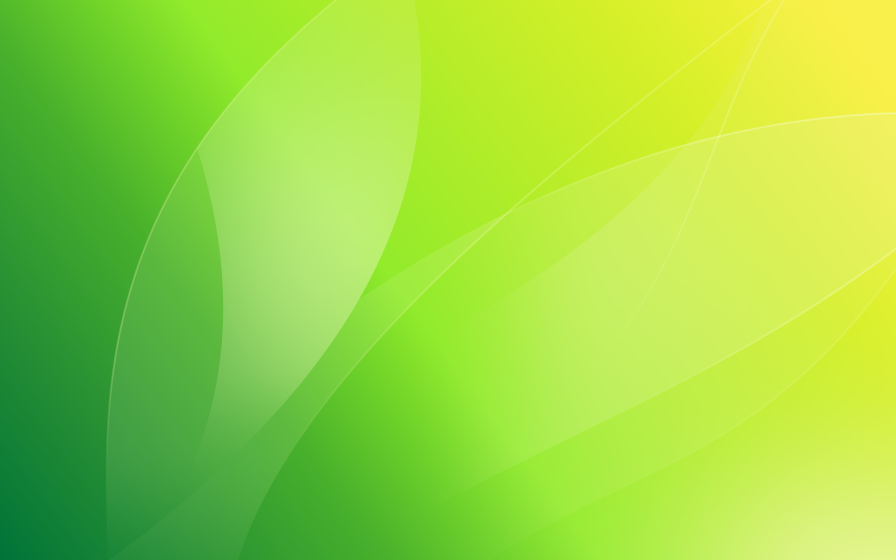
Give the GLSL for this background, as a Shadertoy shader.

```glsl
// Translucent, overlapping leaf shapes on a diagonal gradient from deep green to yellow.

const float ASPECT = 1.6;
const vec2 RAMP_DIRECTION = vec2(0.8, 0.6);
const int STOP_COUNT = 8;
const float STOPS[STOP_COUNT] = float[](0.0, 0.30, 0.55, 0.72, 0.86, 1.19, 1.47, 1.78);
const vec3 RAMP[STOP_COUNT] = vec3[](
    vec3(0.00, 0.45, 0.22), vec3(0.16, 0.57, 0.20), vec3(0.28, 0.69, 0.17),
    vec3(0.43, 0.82, 0.16), vec3(0.57, 0.92, 0.17), vec3(0.72, 0.93, 0.16),
    vec3(0.84, 0.94, 0.16), vec3(0.99, 0.94, 0.25));
const vec3 PALE = vec3(0.90, 0.96, 0.72);
const vec3 LINE_COLOR = vec3(0.95, 0.98, 0.70);
const vec3 CORNER_GLOW = vec3(0.91, 0.96, 0.62);
const float LINE_WIDTH = 0.0011;

// Cubic through four knots
float cubicThrough(float t, vec4 knots, vec4 values) {
    float sum = 0.0;
    for (int i = 0; i < 4; i++) {
        float weight = values[i];
        for (int j = 0; j < 4; j++) {
            if (j != i) weight *= (t - knots[j]) / (knots[i] - knots[j]);
        }
        sum += weight;
    }
    return sum;
}

// Approximate signed distance to the curve v = f(t), positive where v is larger
float curveDistance(float t, float v, vec4 knots, vec4 values) {
    const float STEP = 0.005;
    float f = cubicThrough(t, knots, values);
    float slope = (cubicThrough(t + STEP, knots, values) - f) / STEP;
    return (v - f) / sqrt(1.0 + slope * slope);
}

float fill(float d, float pixel) {
    return smoothstep(-0.7 * pixel, 0.7 * pixel, d);
}

float stroke(float d, float pixel) {
    float width = max(LINE_WIDTH, 0.5 * pixel);
    return (1.0 - smoothstep(0.3 * width, width + pixel, abs(d))) * min(1.0, LINE_WIDTH / width);
}

float glow(vec2 p, vec2 center, vec2 radius) {
    vec2 q = (p - center) / radius;
    return exp(-dot(q, q));
}

vec3 background(vec2 p) {
    float s = dot(p, RAMP_DIRECTION);
    vec3 color = RAMP[0];
    for (int i = 1; i < STOP_COUNT; i++) {
        color = mix(color, RAMP[i], clamp((s - STOPS[i - 1]) / (STOPS[i] - STOPS[i - 1]), 0.0, 1.0));
    }
    return mix(color, CORNER_GLOW, 0.9 * glow(p, vec2(1.55, -0.06), vec2(0.36, 0.27)));
}

void mainImage(out vec4 fragColor, in vec2 fragCoord) {
    vec2 p = fragCoord / iResolution.xy * vec2(ASPECT, 1.0);
    float pixel = 1.0 / iResolution.y;

    // Curves bounding the left leaves
    float outer = curveDistance(p.y, p.x, vec4(1.0, 0.729, 0.4375, 0.167), vec4(0.600, 0.348, 0.221, 0.190));
    float inner = curveDistance(p.y, p.x, vec4(0.896, 0.729, 0.479, 0.208), vec4(0.292, 0.354, 0.398, 0.358));
    float belly = curveDistance(p.y, p.x, vec4(1.0, 0.854, 0.5, 0.146), vec4(0.740, 0.752, 0.660, 0.375));
    float stem = curveDistance(p.y, p.x, vec4(0.0, 0.256, 0.623, 1.0), vec4(0.425, 0.5625, 0.910, 1.375));

    // Curves bounding the right leaves
    float crest = curveDistance(p.x, p.y, vec4(0.646, 0.910, 1.25, 1.6), vec4(0.469, 0.621, 0.748, 0.798));
    float keel = curveDistance(p.x, p.y, vec4(0.792, 1.125, 1.375, 1.6), vec4(0.104, 0.271, 0.406, 0.556));
    float fold = curveDistance(p.y, p.x, vec4(1.0, 0.854, 0.646, 0.4), vec4(1.365, 1.302, 1.135, 0.781));
    float vein = curveDistance(p.y, p.x, vec4(1.0, 0.802, 0.573, 0.26), vec4(1.400, 1.302, 1.208, 0.979));
    float hem = curveDistance(p.x, p.y, vec4(1.125, 1.292, 1.458, 1.6), vec4(0.135, 0.225, 0.354, 0.521));

    vec3 color = background(p);

    // Left leaves and the band beside them
    float insideBelly = fill(-belly, pixel);
    float rightOfOuter = fill(outer, pixel);
    float leftLeaf = rightOfOuter * insideBelly;
    float band = rightOfOuter * fill(-stem, pixel) * fill(-crest, pixel) * (1.0 - insideBelly);
    float lowFade = smoothstep(-0.05, 0.22, p.y);
    float innerLeaf = fill(inner, pixel) * leftLeaf * smoothstep(0.12, 0.35, p.y);
    color = mix(color, PALE, 0.13 * leftLeaf * lowFade * (1.0 - 0.5 * smoothstep(0.6, 1.0, p.y)));
    color = mix(color, PALE, 0.14 * band * smoothstep(-0.15, 0.2, p.y));
    color = mix(color, PALE, innerLeaf * (0.04 + 0.43 * glow(p, vec2(0.58, 0.54), vec2(0.25, 0.33))));

    // Right leaves
    float broadLeaf = fill(-crest, pixel) * fill(keel, pixel) * smoothstep(0.72, 1.08, p.x);
    float foldedLeaf = fill(fold, pixel) * fill(hem, pixel) * smoothstep(0.76, 1.12, p.x);
    float foldLight = 0.09 + 0.15 * glow(p, vec2(1.08, 0.5), vec2(0.28, 0.25));
    color = mix(color, PALE, 0.21 * broadLeaf);
    color = mix(color, PALE, foldLight * foldedLeaf);

    // Bright rims, faded along their lengths
    float rims = 0.28 * stroke(outer, pixel) * smoothstep(0.1, 0.4, p.y);
    rims += 0.30 * stroke(stem, pixel) * smoothstep(0.05, 0.6, p.y);
    rims += 0.60 * stroke(crest, pixel) * smoothstep(0.62, 1.6, p.x);
    rims += 0.50 * stroke(keel, pixel) * smoothstep(1.0, 1.6, p.x);
    rims += 0.32 * stroke(vein, pixel) * smoothstep(0.25, 0.8, p.y);
    rims += 0.20 * stroke(hem, pixel) * smoothstep(1.08, 1.5, p.x);
    color = mix(color, LINE_COLOR, clamp(rims, 0.0, 1.0));

    fragColor = vec4(color, 1.0);
}
```
